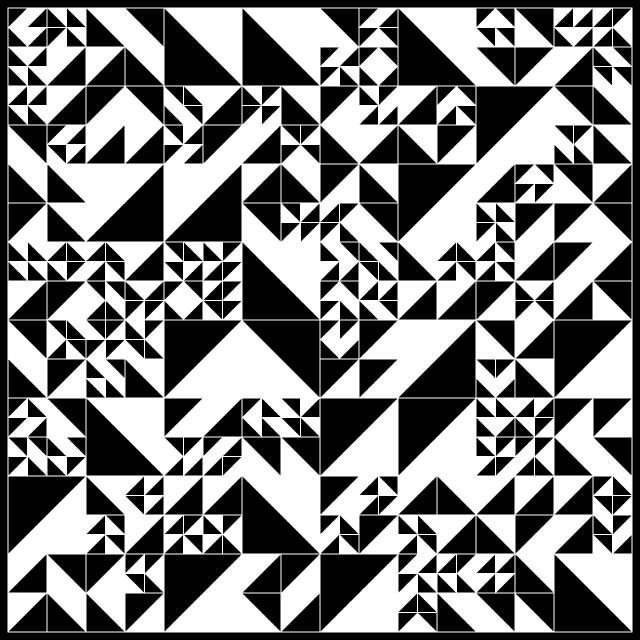
Give the GLSL for this pattern, as a WebGL 2 fragment shader.

```glsl
#version 300 es
precision highp float;
// Black and white half-square triangles on a randomly split grid, with hairlines and a black frame.

uniform vec2 u_resolution;
out vec4 outColor;

const float CELLS = 8.0;
const float MARGIN = 0.0125;
const int SAMPLES = 4;

float hash(vec2 cell, float seed) {
    return fract(sin(dot(cell, vec2(12.9898, 78.233)) + seed * 37.719) * 43758.5);
}

// Returns 1 for white and 0 for black at a point of the unit canvas.
float tilePattern(vec2 uv) {
    float scale = CELLS / (1.0 - 2.0 * MARGIN);
    float halfLine = 0.0006 * scale;
    vec2 p = (uv - MARGIN) * scale;

    // Frame, with the outer half of the border hairline
    vec2 fromCenter = abs(p - 0.5 * CELLS);
    float outside = max(fromCenter.x, fromCenter.y) - 0.5 * CELLS;
    if (outside > 0.0) return step(outside, halfLine);

    // Split most cells once, and some of their quarters again
    float density = 1.0;
    vec2 cell = floor(p);
    for (int level = 0; level < 2; level++) {
        float splitChance = level == 0 ? 0.73 : 0.31;
        if (hash(cell, density) > splitChance) break;
        density *= 2.0;
        cell = floor(p * density);
    }

    // Each tile is cut along one diagonal, in one of four directions
    vec2 local = fract(p * density) - 0.5;
    vec2 whiteCorner = vec2(hash(cell, density + 5.3) < 0.5 ? -1.0 : 1.0,
                            hash(cell, density + 9.1) < 0.5 ? -1.0 : 1.0);
    float triangle = step(0.0, dot(local, whiteCorner));

    // Hairline of constant width around every tile
    float edgeDistance = (0.5 - max(abs(local.x), abs(local.y))) / density;
    return max(triangle, step(edgeDistance, halfLine));
}

void main() {
    float side = min(u_resolution.x, u_resolution.y);
    float white = 0.0;

    // Average a small sample grid to smooth all edges
    for (int i = 0; i < SAMPLES * SAMPLES; i++) {
        vec2 offset = (vec2(i % SAMPLES, i / SAMPLES) + 0.5) / float(SAMPLES) - 0.5;
        vec2 uv = (gl_FragCoord.xy + offset - 0.5 * u_resolution) / side + 0.5;
        white += tilePattern(uv);
    }
    outColor = vec4(vec3(white / float(SAMPLES * SAMPLES)), 1.0);
}
```
